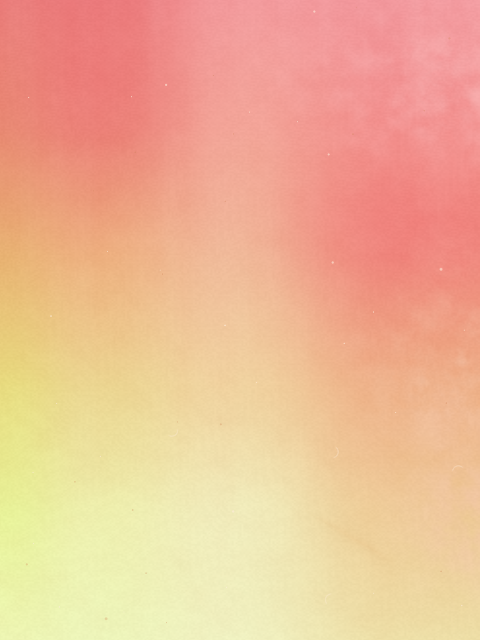
This background is drawn by a WebGL 1 fragment shader. Its source:

```glsl
precision highp float;
uniform vec2 u_resolution;

const float MOTTLE = 0.045;
const float STREAK = 0.022;
const float GRAIN = 0.022;
const float PATCH_MOTTLE = 0.65;
const float DUST_CELLS = 9.0;
const float DUST_SHARE = 0.4;
const float HAIR_CELLS = 5.0;
const float HAIR_SHARE = 0.25;
const vec3 DEEP_CORAL = vec3(0.93, 0.46, 0.46);
const vec3 CORAL = vec3(0.94, 0.49, 0.48);
const vec3 PALE_PINK = vec3(0.97, 0.71, 0.71);
const vec3 PALE_PEACH = vec3(0.95, 0.76, 0.66);
const vec3 CREAM = vec3(0.95, 0.94, 0.78);
const vec3 DUST = vec3(1.0, 0.93, 0.86);
const vec3 DARK_DUST = vec3(0.80, 0.50, 0.32);

float hash(vec2 p) {
  return fract(sin(dot(p, vec2(127.1, 311.7))) * 43758.545);
}

float noise(vec2 p) {
  vec2 i = floor(p), f = fract(p);
  f = f * f * (3.0 - 2.0 * f);
  return mix(mix(hash(i), hash(i + vec2(1.0, 0.0)), f.x),
             mix(hash(i + vec2(0.0, 1.0)), hash(i + 1.0), f.x), f.y);
}

float fbm(vec2 p) {
  float sum = 0.0, amp = 0.5;
  for (int i = 0; i < 5; i++) {
    sum += amp * noise(p);
    p = mat2(1.6, 1.2, -1.2, 1.6) * p + 7.3;
    amp *= 0.55;
  }
  return sum;
}

// Six evenly spaced colours, from the top (0) to the bottom (1)
vec3 ramp(float t, vec3 a, vec3 b, vec3 c, vec3 d, vec3 e, vec3 f) {
  t *= 5.0;
  vec3 col = mix(a, b, clamp(t, 0.0, 1.0));
  col = mix(col, c, clamp(t - 1.0, 0.0, 1.0));
  col = mix(col, d, clamp(t - 2.0, 0.0, 1.0));
  col = mix(col, e, clamp(t - 3.0, 0.0, 1.0));
  return mix(col, f, clamp(t - 4.0, 0.0, 1.0));
}

float glow(vec2 p, vec2 center, vec2 size) {
  vec2 d = (p - center) / size;
  return exp(-dot(d, d));
}

// Four vertical washes blended across the width
vec3 wash(vec2 uv) {
  float t = 1.0 - uv.y;
  vec3 edge = ramp(t, vec3(0.92, 0.50, 0.49), vec3(0.91, 0.54, 0.45), vec3(0.91, 0.70, 0.45),
                   vec3(0.91, 0.86, 0.50), vec3(0.91, 0.95, 0.60), vec3(0.93, 0.96, 0.70));
  vec3 left = ramp(t, vec3(0.92, 0.48, 0.49), vec3(0.92, 0.52, 0.47), vec3(0.93, 0.69, 0.50),
                   vec3(0.92, 0.83, 0.56), vec3(0.93, 0.93, 0.67), vec3(0.93, 0.96, 0.73));
  vec3 middle = ramp(t, vec3(0.95, 0.60, 0.61), vec3(0.95, 0.64, 0.59), vec3(0.94, 0.73, 0.60),
                     vec3(0.94, 0.82, 0.62), vec3(0.94, 0.91, 0.71), vec3(0.94, 0.94, 0.75));
  vec3 right = ramp(t, vec3(0.95, 0.60, 0.62), vec3(0.95, 0.56, 0.55), vec3(0.94, 0.54, 0.49),
                    vec3(0.93, 0.68, 0.52), vec3(0.93, 0.79, 0.58), vec3(0.93, 0.87, 0.65));
  vec3 col = mix(edge, left, smoothstep(0.0, 0.2, uv.x));
  col = mix(col, middle, smoothstep(0.2, 0.48, uv.x));
  return mix(col, right, smoothstep(0.5, 0.82, uv.x));
}

float dust(vec2 p, float seed) {
  vec2 cell = floor(p * DUST_CELLS) + seed;
  vec2 spot = 0.15 + 0.7 * vec2(hash(cell + 3.1), hash(cell + 8.7));
  float size = mix(0.008, 0.024, pow(hash(cell + 5.3), 3.0));
  float d = length(fract(p * DUST_CELLS) - spot);
  return step(hash(cell), DUST_SHARE) * (1.0 - smoothstep(size * 0.4, size * 1.5, d));
}

// Short curved fibres
float hairs(vec2 p) {
  vec2 cell = floor(p * HAIR_CELLS);
  vec2 q = fract(p * HAIR_CELLS) - 0.3 - 0.4 * vec2(hash(cell + 2.4), hash(cell + 6.8));
  float turn = 6.283 * hash(cell + 4.2);
  q = mat2(cos(turn), sin(turn), -sin(turn), cos(turn)) * q;
  float line = 1.0 - smoothstep(0.002, 0.008, abs(length(q) - 0.045));
  return step(hash(cell + 9.6), HAIR_SHARE) * line * smoothstep(0.01, 0.03, q.x);
}

void main() {
  vec2 uv = gl_FragCoord.xy / u_resolution;
  vec2 p = gl_FragCoord.xy / u_resolution.y;
  float cloud = fbm(p * 7.0);
  float fibre = fbm(p * 32.0 + 11.0);
  vec3 col = wash(uv + 0.025 * (vec2(cloud, fbm(p * 6.0 + 31.0)) - 0.5));

  // Soft coloured glows
  col = mix(col, DEEP_CORAL, 0.45 * glow(uv, vec2(0.2, 0.88), vec2(0.16, 0.12)));
  col = mix(col, CORAL, 0.65 * glow(uv, vec2(0.88, 0.66), vec2(0.24, 0.1)));
  col = mix(col, CREAM, 0.25 * glow(uv, vec2(0.48, 0.19), vec2(0.16, 0.08)));

  // Worn pale patches
  float wear = smoothstep(0.3, 0.85, 0.5 * cloud + 0.6 * fibre);
  float pink = glow(uv, vec2(0.92, 0.87), vec2(0.23, 0.1));
  float peach = glow(uv, vec2(0.96, 0.42), vec2(0.17, 0.14)) + glow(uv, vec2(1.0, 0.18), vec2(0.14, 0.1));
  col = mix(col, PALE_PINK, PATCH_MOTTLE * wear * pink);
  col = mix(col, PALE_PEACH, PATCH_MOTTLE * wear * min(peach, 1.0));

  // Faint crease at the lower right
  float bend = uv.y - 0.165 + 0.45 * (uv.x - 0.72) - 0.02 * (cloud - 0.5);
  float crease = exp(-abs(bend) * 130.0) * smoothstep(0.62, 0.7, uv.x) * (1.0 - smoothstep(0.76, 0.84, uv.x));
  col -= vec3(0.01, 0.025, 0.03) * crease;

  // Paper texture
  col += MOTTLE * (0.4 * cloud + 0.6 * fibre - 0.47) * vec3(0.35, 1.0, 1.0);
  col += STREAK * (noise(vec2(p.x * 45.0, p.y * 3.0)) - 0.5) * uv.y * vec3(0.2, 1.0, 1.0);
  col += GRAIN * (noise(p * vec2(330.0, 390.0)) - 0.5);

  // Dust and fibres
  col = mix(col, DUST, 0.6 * dust(p, 0.0));
  col = mix(col, DARK_DUST, 0.3 * dust(p + 0.37, 40.0));
  col = mix(col, DUST, 0.3 * hairs(p));
  gl_FragColor = vec4(clamp(col, 0.0, 1.0), 1.0);
}
```
